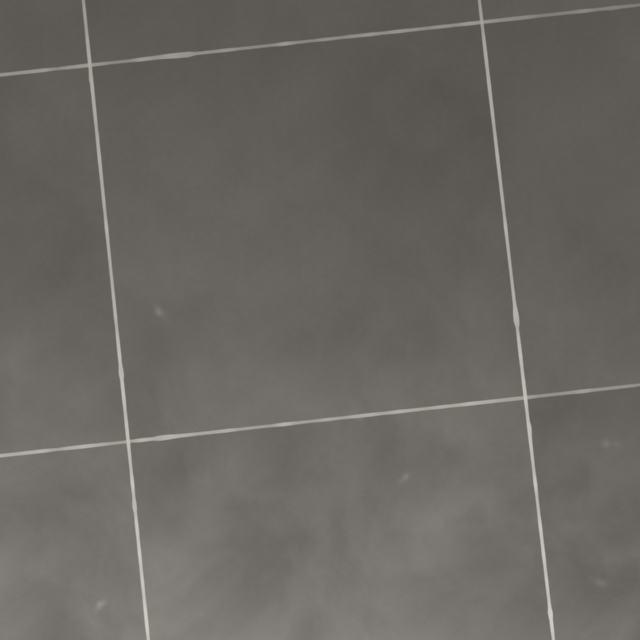
Write a WebGL 2 fragment shader that draws this texture.

```glsl
#version 300 es
precision highp float;
// Large grey stone floor tiles with thin pale grout, seen at a slight tilt.
uniform vec2 u_resolution;
out vec4 fragColor;

float hash(vec2 p) {
  return fract(sin(dot(p, vec2(127.1, 311.7))) * 43758.5453);
}

float noise(vec2 p) {
  vec2 i = floor(p), f = fract(p);
  f = f * f * (3.0 - 2.0 * f);
  return mix(mix(hash(i), hash(i + vec2(1, 0)), f.x),
             mix(hash(i + vec2(0, 1)), hash(i + vec2(1, 1)), f.x), f.y);
}

float fbm(vec2 p) {
  float sum = 0.0, amp = 0.5;
  for (int i = 0; i < 5; i++) {
    sum += amp * noise(p);
    p = mat2(1.6, 1.2, -1.2, 1.6) * p + 7.3;
    amp *= 0.5;
  }
  return sum;
}

// Coverage of a grout line of the given half width
float line(float dist, float halfWidth, float pixel) {
  float soft = max(pixel, 0.0016);
  return 1.0 - smoothstep(halfWidth - soft, halfWidth + soft, dist);
}

void main() {
  vec2 p = gl_FragCoord.xy / u_resolution;
  float pixel = 1.0 / min(u_resolution.x, u_resolution.y);

  // Tilted grid with a little perspective: whole numbers lie on the grout
  vec2 span = vec2(0.633 - 0.0143 * p.y, 0.595 - 0.0012 * p.x);
  vec2 grid = vec2(p.x - 0.2318 + 0.1016 * p.y, p.y - 0.2878 - 0.1107 * p.x) / span;
  vec2 tile = floor(grid);
  vec2 dist = abs(grid - round(grid)) * span;

  // Clouded stone, a fresh patch per tile, lit more strongly from below
  vec2 seed = p + 5.7 * tile;
  float low = 1.0 - p.y;
  float cloud = fbm(seed * 5.0) - 0.48;
  float mottle = fbm(seed * 17.0 + 3.0 * cloud) - 0.48;
  float light = 0.06 + 0.86 * pow(low, 1.6) - 0.26 * low * smoothstep(0.45, 1.0, p.x);
  light += cloud * (0.28 + 0.5 * low) + mottle * (0.1 + 0.5 * low * low);
  light += 0.07 * (hash(tile + 4.0) - 0.5) + 0.05 * (noise(p * 190.0) - 0.5);
  vec3 color = mix(vec3(0.35, 0.337, 0.317), vec3(0.52, 0.503, 0.482), clamp(light, -0.15, 1.2));

  // A few small pale scuffs
  for (int i = 0; i < 6; i++) {
    float k = float(i);
    vec2 d = p - vec2(hash(vec2(k, 2.0)), hash(vec2(k, 9.0)));
    float turn = 6.283 * hash(vec2(k, 5.0));
    d = mat2(cos(turn), sin(turn), -sin(turn), cos(turn)) * d;
    float scuff = exp(-dot(d * d, vec2(8000.0, 30000.0)));
    color += 0.12 * scuff * noise(p * 90.0 + k);
  }

  // Grout: worn along its length, chipped in places, duller toward the top
  vec2 wear = vec2(noise(vec2(p.y * 45.0, 3.0)), noise(vec2(p.x * 45.0, 8.0)));
  vec2 chip = 0.0025 * smoothstep(0.78, 1.0, vec2(noise(p * 24.0), noise(p * 24.0 + 40.0)));
  float upright = line(dist.x, 0.0024 + 0.0006 * wear.x + chip.x, pixel);
  float level = line(dist.y, 0.0023 + 0.0008 * wear.y + chip.y, pixel);
  upright *= 0.8 + 0.2 * wear.x;
  level *= (0.68 + 0.3 * wear.y) * (1.0 - 0.25 * smoothstep(0.76, 0.8, p.x));
  color = mix(color, mix(vec3(0.78, 0.77, 0.74), vec3(0.6, 0.585, 0.56), p.y), level);
  color = mix(color, mix(vec3(0.83, 0.82, 0.79), vec3(0.65, 0.635, 0.61), p.y), upright);

  fragColor = vec4(color, 1.0);
}
```
